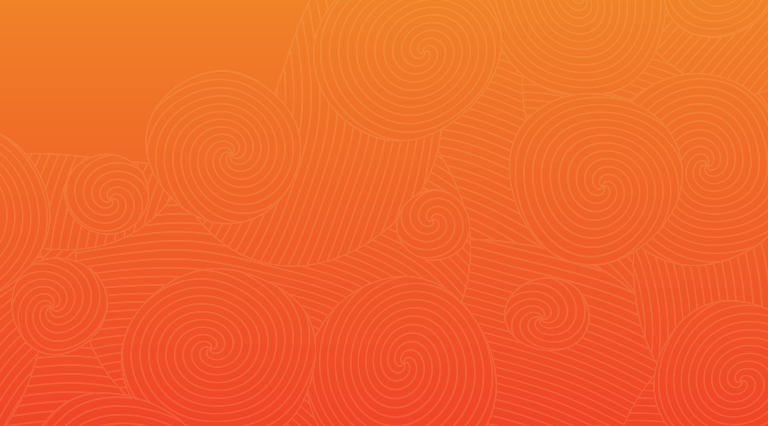
Give the GLSL for this background, as a Shadertoy shader.

```glsl
// Pale line-drawn curls and flowing swells over a warm orange to red gradient.

const float TAU = 6.2831853;
const vec3 TOP_COLOUR = vec3(0.94, 0.51, 0.155);
const vec3 BOTTOM_COLOUR = vec3(0.94, 0.27, 0.155);
const vec3 INK_COLOUR = vec3(1.0, 0.72, 0.48);
const float INK_OPACITY = 0.19;
const float LINE_WIDTH = 0.004;    // in canvas heights
const float LINE_SPACING = 0.0195;
const float WARP_AMOUNT = 0.035;
const float WARP_SCALE = 2.6;
const float CURL_RISE = 0.14;      // how far curl centres may rise over the skyline
const float EGG = 0.15;            // departure of the outlines from a circle

struct Style {
    float cell;     // size of the scatter grid
    vec2 radii;     // smallest and largest radius
    float shift;    // distance from the centre to the focus of the lines
    float spread;   // range of leaning directions, in turns
    float seed;
};
const Style CURLS = Style(0.38, vec2(0.08, 0.23), 0.0, 1.0, 11.0);
const Style SWELLS = Style(0.5, vec2(0.34, 0.54), 0.75, 0.6, 83.0);

vec2 hash22(vec2 p) {
    vec3 q = fract(p.xyx * vec3(0.1031, 0.1030, 0.0973));
    q += dot(q, q.yzx + 33.33);
    return fract((q.xx + q.yz) * q.zy);
}

float cornerSlope(vec2 corner, vec2 offset) {
    float angle = TAU * hash22(corner).x;
    return dot(vec2(cos(angle), sin(angle)), offset);
}

float gradientNoise(vec2 p) {
    vec2 i = floor(p), f = p - i;
    vec2 u = f * f * f * (f * (f * 6.0 - 15.0) + 10.0);
    vec2 e = vec2(1.0, 0.0);
    return mix(mix(cornerSlope(i, f), cornerSlope(i + e, f - e), u.x),
               mix(cornerSlope(i + e.yx, f - e.yx), cornerSlope(i + 1.0, f - 1.0), u.x), u.y);
}

// Height of the drawn area: low on the left, past the top on the right.
float skyline(float x) {
    return 0.62 + 0.025 * sin(8.0 * x + 0.6) + 0.6 * smoothstep(0.5, 0.9, x);
}

float stroke(float distance, float pixel) {
    return 1.0 - smoothstep(-0.5, 0.5, (abs(distance) - 0.5 * LINE_WIDTH) / pixel);
}

// Distance to the nearest of several spiral arms around the origin.
float spiralDistance(vec2 p, float arms) {
    float r = max(length(p), 1e-4);
    float phase = r / LINE_SPACING + arms * atan(p.y, p.x) / TAU;
    float steepness = length(vec2(1.0 / LINE_SPACING, arms / (TAU * r)));
    return (fract(phase) - 0.5) / steepness;
}

// Scattered egg-shaped lobes, smaller ones on top. Returns ink and coverage.
vec2 drawLobes(vec2 p, Style style, float pixel) {
    vec2 result = vec2(0.0);
    float smallest = 1e3;
    vec2 home = floor(p / style.cell);
    for (int j = -1; j <= 1; j++)
    for (int i = -1; i <= 1; i++) {
        vec2 id = home + vec2(i, j);
        vec2 place = hash22(id + style.seed);
        vec2 form = hash22(id + style.seed + 57.0);
        vec2 centre = (id + mix(vec2(0.25), vec2(0.75), place)) * style.cell;
        float radius = mix(style.radii.x, style.radii.y, form.x);
        float angle = TAU * (0.25 + style.spread * (form.y - 0.5));
        vec2 lean = vec2(cos(angle), sin(angle));

        vec2 d = p - centre;
        float r = length(d);
        float edge = radius * (1.0 + EGG * dot(lean, d) / (r + 1e-4)) - r;
        bool tooHigh = centre.y > skyline(centre.x) + CURL_RISE;
        if (edge < 0.0 || radius >= smallest || tooHigh) continue;

        smallest = radius;
        vec2 fromFocus = d + lean * style.shift;
        float handedness = place.x < 0.5 ? -1.0 : 1.0;
        float arms = handedness * floor(mix(4.0, 8.0, place.y));
        float ink = stroke(spiralDistance(fromFocus, arms), pixel);
        result = vec2(max(ink, stroke(edge - 0.5 * LINE_WIDTH, pixel)), 1.0);
    }
    return result;
}

void mainImage(out vec4 fragColor, in vec2 fragCoord) {
    float pixel = 1.0 / iResolution.y;
    vec2 uv = fragCoord * pixel;
    vec2 q = uv * WARP_SCALE;
    vec2 p = uv + WARP_AMOUNT * vec2(gradientNoise(q), gradientNoise(q + 31.7));

    // Long streams fill the gaps between the swells
    float stream = (p.y + 0.06 * sin(3.5 * p.x)) / LINE_SPACING;
    float ink = stroke((fract(stream) - 0.5) * LINE_SPACING, pixel);
    vec2 swells = drawLobes(p, SWELLS, pixel);
    ink = mix(ink, swells.x, swells.y);

    // Trim to the skyline and outline it
    float slope = (skyline(p.x + 0.01) - skyline(p.x - 0.01)) / 0.02;
    float depth = (skyline(p.x) - p.y) / length(vec2(1.0, slope));
    ink *= smoothstep(-0.5, 0.5, depth / pixel);
    ink = max(ink, stroke(depth, pixel));

    // Curls lie over everything else
    vec2 curls = drawLobes(p, CURLS, pixel);
    ink = mix(ink, curls.x, curls.y);

    vec3 colour = mix(BOTTOM_COLOUR, TOP_COLOUR, pow(uv.y, 1.08));
    fragColor = vec4(mix(colour, INK_COLOUR, INK_OPACITY * ink), 1.0);
}
```
